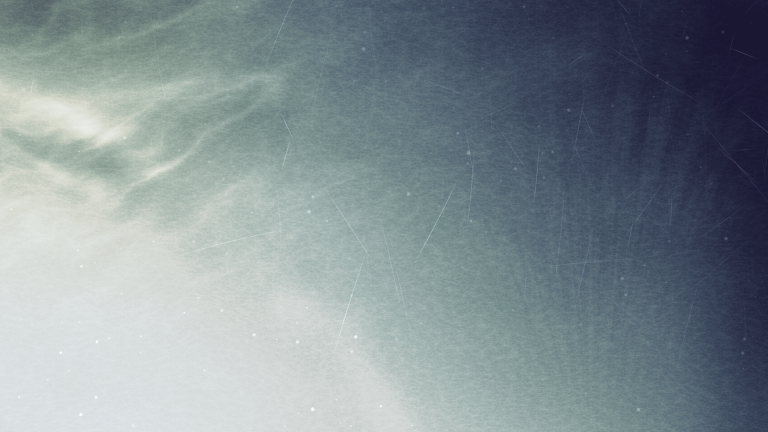
This background is drawn by a Shadertoy shader. Its source:

```glsl
#define INK vec3(0.10, 0.09, 0.20)
#define NAVY vec3(0.14, 0.15, 0.25)
#define SLATE vec3(0.24, 0.29, 0.37)
#define STEEL vec3(0.35, 0.42, 0.47)
#define SAGE vec3(0.47, 0.56, 0.56)
#define MIST vec3(0.65, 0.72, 0.71)
#define PALE vec3(0.82, 0.84, 0.83)
#define CLOUD_DEPTH 0.035
#define GRAIN_DEPTH 0.075
#define SCRATCH_COUNT 120
#define SCRATCH_GLOW 0.16
#define SPECK_GLOW 0.16

float hash(vec2 p) {
    return fract(sin(dot(p, vec2(127.1, 311.7))) * 43758.5);
}

vec2 hash2(vec2 p) {
    return vec2(hash(p), hash(p + 19.7));
}

// Layered sines, each octave turned and bent by the one before
float layeredSines(vec2 p) {
    float sum = 0.0, amplitude = 0.5;
    for (int i = 0; i < 5; i++) {
        sum += amplitude * sin(p.x + 1.6 * sin(p.y + sum)) * cos(0.7 * p.y);
        p = mat2(1.5, 1.1, -1.1, 1.5) * p + 2.3;
        amplitude *= 0.58;
    }
    return sum;
}

// Distance to the nearest scattered point
float cellular(vec2 p) {
    vec2 cell = floor(p);
    float nearest = 2.0;
    for (int y = -1; y <= 1; y++)
        for (int x = -1; x <= 1; x++) {
            vec2 id = cell + vec2(x, y);
            nearest = min(nearest, length(id + hash2(id) - p));
        }
    return nearest;
}

// Soft stroke from a to b
float wisp(vec2 p, vec2 a, vec2 b, float width) {
    vec2 ab = b - a;
    float along = clamp(dot(p - a, ab) / dot(ab, ab), 0.0, 1.0);
    float d = length(p - a - ab * along) / width;
    return exp(-d * d);
}

vec3 toneColor(float t) {
    vec3 c = mix(INK, NAVY, clamp((t - 0.09) / 0.07, 0.0, 1.0));
    c = mix(c, SLATE, clamp((t - 0.16) / 0.13, 0.0, 1.0));
    c = mix(c, STEEL, clamp((t - 0.29) / 0.12, 0.0, 1.0));
    c = mix(c, SAGE, clamp((t - 0.41) / 0.13, 0.0, 1.0));
    c = mix(c, MIST, clamp((t - 0.54) / 0.16, 0.0, 1.0));
    c = mix(c, PALE, clamp((t - 0.70) / 0.12, 0.0, 1.0));
    return c + max(t - 0.82, 0.0) * vec3(0.6, 0.65, 0.9);
}

// Hairlines that fade at both ends, gathered toward the upper right
float scratches(vec2 p, float pixel) {
    float light = 0.0;
    vec2 bent = p + 0.006 * sin(p.yx * 9.0);
    for (int i = 0; i < SCRATCH_COUNT; i++) {
        vec2 r = hash2(vec2(i, 3)), s = hash2(vec2(i, 8));
        vec2 center = vec2(1.8 * sqrt(r.x), 1.05 - 0.8 * r.y);
        float lean = s.x - 0.5;
        float angle = 1.57 + 0.9 * lean + 9.0 * lean * lean * lean;
        vec2 direction = vec2(cos(angle), sin(angle)), offset = bent - center;
        float across = abs(offset.x * direction.y - offset.y * direction.x);
        float along = abs(dot(offset, direction)) / (0.03 + 0.17 * s.y * s.y);
        float strength = 0.12 + 0.88 * pow(hash(vec2(i, 14)), 4.0);
        light += strength * (1.0 - smoothstep(0.2, 1.0, along))
            * (1.0 - smoothstep(0.0, max(0.0018, pixel), across));
    }
    return light;
}

// Dust dots of uneven size and strength
float specks(vec2 p, float pixel) {
    vec2 id = floor(p * 30.0);
    vec2 center = (id + 0.2 + 0.6 * hash2(id)) / 30.0;
    float radius = 0.001 + 0.003 * pow(hash(id + 5.0), 3.0);
    float strength = smoothstep(0.82, 1.0, hash(id + 31.0));
    return strength * (1.0 - smoothstep(radius - pixel, radius + pixel, length(p - center)));
}

void mainImage(out vec4 fragColor, in vec2 fragCoord) {
    vec2 uv = fragCoord / iResolution.xy;
    vec2 p = fragCoord / iResolution.y;
    float pixel = 1.0 / iResolution.y;
    vec2 q = p + 0.035 * vec2(layeredSines(p * 6.0), layeredSines(p * 6.0 + 9.0));

    // Diagonal fall of light, with dimmed corners
    float tone = 0.88 - 0.75 * smoothstep(0.25, 1.5, uv.x + 0.55 * uv.y);
    tone -= 0.32 * smoothstep(0.76, 0.98, q.y) * (1.0 - smoothstep(0.0, 0.36, uv.x));
    tone -= 0.13 * smoothstep(0.85, 1.0, uv.x) * (1.0 - 0.8 * uv.y);

    // Curling filaments over pale and dark wisps on the left
    float upper = smoothstep(0.15, 0.7, uv.y);
    float left = 1.0 - smoothstep(0.2, 0.75, uv.x);
    vec2 flow = mat2(0.92, 0.39, -0.39, 0.92) * vec2(q.x, -q.y) * vec2(4.0, 13.0);
    float filaments = pow(1.0 - abs(layeredSines(flow)), 3.0);
    tone += 0.11 * (filaments - 0.5) * upper * left;
    float pale = max(wisp(q, vec2(0.0, 0.81), vec2(0.14, 0.76), 0.03),
        max(wisp(q, vec2(0.14, 0.76), vec2(0.25, 0.70), 0.03),
            wisp(q, vec2(0.25, 0.70), vec2(0.36, 0.62), 0.04)));
    tone += (0.04 + 0.11 * filaments) * pale;
    tone -= 0.09 * wisp(q, vec2(0.0, 0.62), vec2(0.30, 0.62), 0.14);
    tone -= 0.13 * wisp(q, vec2(0.03, 0.69), vec2(0.24, 0.64), 0.045);
    tone -= 0.06 * wisp(q, vec2(0.42, 0.72), vec2(0.65, 0.70), 0.05);
    tone += 0.05 * wisp(q, vec2(0.2, 0.78), vec2(0.62, 0.80), 0.025);
    tone += 0.08 * wisp(q, vec2(0.0, 0.68), vec2(0.22, 0.58), 0.025);
    tone += 0.05 * max(wisp(q, vec2(0.66, 0.30), vec2(0.80, 0.24), 0.05),
        wisp(q, vec2(0.80, 0.24), vec2(0.90, 0.02), 0.06));

    // Clouding, and a fan of faint rays on the right
    tone += CLOUD_DEPTH * (0.5 + 0.6 * upper) * layeredSines(q * vec2(7.0, 11.0));
    vec2 fan = p - vec2(1.37, -0.15);
    float rays = layeredSines(vec2(atan(fan.x, fan.y) * 65.0, length(fan) * 4.0));
    tone += 0.045 * rays * wisp(p, vec2(1.32, 0.35), vec2(1.46, 0.62), 0.24);

    // Brushed grain over coarser mottling, strongest in the middle tones
    float grain = cellular(q * vec2(40.0, 95.0)) + cellular(p * vec2(120.0, 210.0))
        + 0.6 * cellular(p * 260.0) - 1.25;
    float middle = max(tone, 0.0) * max(1.0 - tone, 0.0);
    tone += GRAIN_DEPTH * grain * (0.1 + 2.6 * middle);

    vec3 color = toneColor(tone);
    color += vec3(0.02, 0.01, -0.03) * (1.0 - smoothstep(0.1, 0.5, uv.x)) * upper;
    color += vec3(0.75, 0.85, 0.9) * SCRATCH_GLOW * scratches(p, pixel);
    color += SPECK_GLOW * specks(p, pixel);
    fragColor = vec4(clamp(color, 0.0, 1.0), 1.0);
}
```
